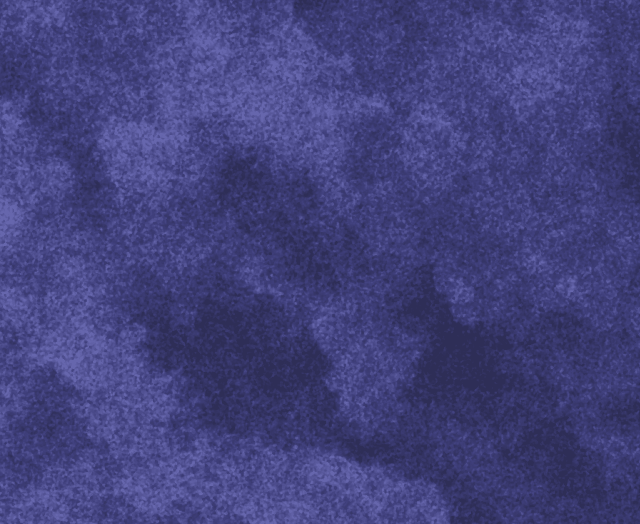
Reproduce this texture procedurally as a WebGL 1 fragment shader.

```glsl
precision highp float;
uniform vec2 u_resolution;

vec2 hash2(vec2 c) {
  vec3 q = fract(c.xyx * vec3(0.1031, 0.1030, 0.0973));
  q += dot(q, q.yzx + 33.33);
  return fract((q.xx + q.yz) * q.zy);
}

// Smooth cellular noise: a larger sharpness gives flatter facets
float cells(vec2 p, float sharpness) {
  vec2 base = floor(p);
  float sum = 0.0, total = 0.0;
  for (int j = -1; j <= 1; j++) {
    for (int i = -1; i <= 1; i++) {
      vec2 id = base + vec2(float(i), float(j));
      vec2 d = id + hash2(id + 40.0) - p;
      float weight = exp(-sharpness * dot(d, d));
      sum += weight * hash2(id + 91.0).x;
      total += weight;
    }
  }
  return sum / total;
}

// Cellular octaves, centred on zero
float mottle(vec2 p) {
  float sum = 0.0, amplitude = 0.5;
  for (int i = 0; i < 5; i++) {
    sum += amplitude * (cells(p, 6.0) - 0.5);
    p = mat2(1.6, 1.2, -1.2, 1.6) * p + 13.7;
    amplitude *= 0.68;
  }
  return sum;
}

// Thin ridges along the borders between cells
float creases(vec2 p, float width) {
  vec2 base = floor(p);
  float nearest = 8.0, second = 8.0;
  for (int j = -1; j <= 1; j++) {
    for (int i = -1; i <= 1; i++) {
      vec2 id = base + vec2(float(i), float(j));
      float d = length(id + hash2(id + 23.0) - p);
      second = min(second, max(nearest, d));
      nearest = min(nearest, d);
    }
  }
  return 1.0 - smoothstep(0.0, width, second - nearest);
}

// Short paper fibres, one per cell, in random directions
float fibres(vec2 p) {
  vec2 base = floor(p);
  float light = 0.0;
  for (int j = -1; j <= 1; j++) {
    for (int i = -1; i <= 1; i++) {
      vec2 id = base + vec2(float(i), float(j));
      vec2 d = p - id - hash2(id + 7.0);
      vec2 random = hash2(id + 151.0);
      vec2 dir = vec2(cos(random.x * 3.1416), sin(random.x * 3.1416));
      d -= dir * clamp(dot(d, dir), -0.35, 0.35);
      light = max(light, random.y * (1.0 - smoothstep(0.0, 0.55, length(d))));
    }
  }
  return light;
}

// Sparse pale flecks
float flecks(vec2 p) {
  vec2 id = floor(p), random = hash2(id + 67.0);
  float d = length(fract(p) - 0.2 - 0.6 * random);
  return step(0.95, hash2(id + 311.0).y) * (1.0 - smoothstep(0.03, 0.1, d));
}

void main() {
  vec2 p = gl_FragCoord.xy / u_resolution.y;
  float x = gl_FragCoord.x / u_resolution.x;

  // Ragged folds falling from upper left to lower right
  vec2 warp = vec2(mottle(p * 7.0 + 3.0), mottle(p * 7.0 + 31.0));
  vec2 bent = p + 0.15 * warp;
  vec2 along = vec2(dot(bent, vec2(0.77, -0.64)) * 2.6,
                    dot(bent, vec2(0.64, 0.77)) * 5.4);
  float folds = cells(along + 5.0, 13.0) - 0.5;
  float smallFolds = cells(along * 2.1 + 19.0, 13.0) - 0.5;
  float blotches = mottle(p * 9.0 + 60.0);

  // Broad light, strongest on the left and in the upper right corner
  float tone = 0.43 + 0.55 * (0.5 - x);
  tone += 0.32 * smoothstep(0.65, 1.0, x) * smoothstep(0.45, 1.0, p.y);
  tone += 0.06 * sin(p.y * 7.0 + 2.0 * sin(p.x * 3.0));
  tone += 0.6 * folds + 0.38 * smallFolds + 0.65 * blotches;

  // Broken crease highlights
  float ridge = creases(bent * vec2(3.2, 4.2) + 11.0, 0.07);
  tone += 0.22 * ridge * smoothstep(0.0, 0.2, warp.x + 0.5 * blotches);

  // Paper surface
  tone += 0.55 * (cells(p * 210.0, 6.0) - 0.5);
  tone += 0.22 * (cells(p * 75.0, 6.0) - 0.5);
  tone += 0.34 * (fibres(p * 130.0) - 0.3);
  tone += 0.35 * flecks(p * 22.0);

  // Ink colours
  vec3 shade = vec3(0.195, 0.195, 0.375);
  vec3 indigo = vec3(0.25, 0.25, 0.49);
  vec3 pale = vec3(0.365, 0.365, 0.635);
  tone = clamp(tone, -0.15, 1.15);
  vec3 color = mix(shade, indigo, min(tone * 2.0, 1.0));
  color = mix(color, pale, max(tone * 2.0 - 1.0, 0.0));
  gl_FragColor = vec4(color, 1.0);
}
```
